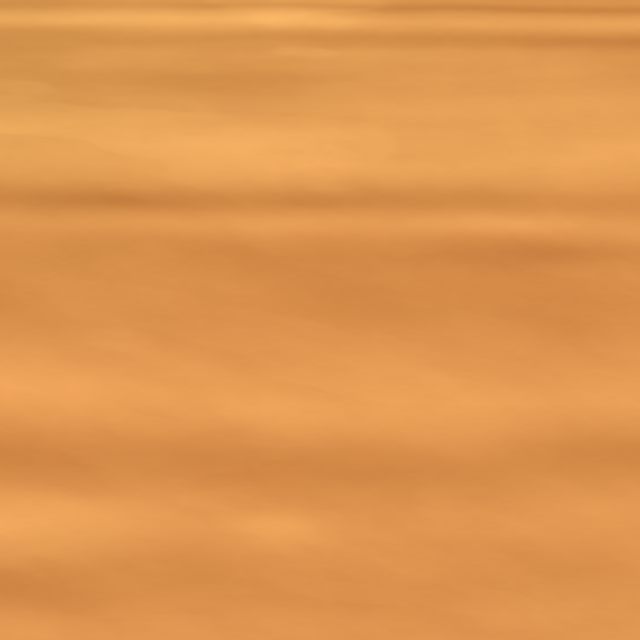
Write a WebGL 2 fragment shader that draws this texture.

```glsl
#version 300 es
precision highp float;
// Soft, wind-smoothed amber layers lying almost level across the canvas.
// Gaussian bands follow gently warped heights, thinner towards the top;
// stretched value noise adds drifting streaks, sparse wisps and faint grain.

uniform vec2 u_resolution;
out vec4 fragColor;

float hash(vec2 p) {
    return fract(sin(dot(p, vec2(127.1, 311.7))) * 43758.5453);
}

float valueNoise(vec2 p) {
    vec2 cell = floor(p);
    vec2 f = fract(p);
    f = f * f * f * (f * (f * 6.0 - 15.0) + 10.0);
    float low = mix(hash(cell), hash(cell + vec2(1.0, 0.0)), f.x);
    float high = mix(hash(cell + vec2(0.0, 1.0)), hash(cell + vec2(1.0, 1.0)), f.x);
    return mix(low, high, f.y);
}

// Layered noise, centred on zero.
float softNoise(vec2 p) {
    float sum = 0.0;
    float weight = 0.6;
    for (int i = 0; i < 4; i++) {
        sum += weight * (valueNoise(p) - 0.5);
        p = mat2(1.9, 0.12, -0.3, 1.9) * p + 7.3;
        weight *= 0.45;
    }
    return sum;
}

float band(float height, float centre, float width) {
    float d = (height - centre) / width;
    return exp(-d * d);
}

float patchAt(vec2 uv, vec2 centre, vec2 size) {
    vec2 d = (uv - centre) / size;
    return exp(-dot(d, d));
}

// Broad light and dark layers, from the bottom up.
float layers(float x, float h) {
    float tone = -0.75 * band(h, 0.08, 0.045) * (1.0 - 0.7 * x);
    tone += 0.85 * band(h, 0.175, 0.045) * (1.0 - 0.8 * x);
    tone -= 0.90 * band(h, 0.28, 0.055);
    tone += 0.70 * band(h, 0.375, 0.065);
    tone -= 0.60 * band(h, 0.53, 0.060);
    tone -= 0.65 * band(h, 0.605, 0.035);
    tone += 0.35 * band(h, 0.648, 0.018);
    tone -= 1.25 * band(h, 0.688, 0.022) * (1.0 - 0.35 * x);
    tone += 0.90 * band(h, 0.765, 0.050);
    tone -= 0.35 * band(h, 0.89, 0.045);
    tone -= 1.60 * band(h, 0.940, 0.014) * (0.1 + x);
    tone += 0.90 * band(h, 0.968, 0.013);
    tone -= 1.30 * band(h, 0.990, 0.007) * (0.2 + 0.8 * x);
    return tone;
}

void main() {
    vec2 uv = gl_FragCoord.xy / u_resolution;
    float upper = smoothstep(0.55, 1.0, uv.y);

    // Gentle undulation, calmer where the layers are thin.
    float warp = softNoise(vec2(uv.x * 2.2, uv.y * 4.0) + 3.7);
    float height = uv.y + warp * mix(0.035, 0.020, upper);

    // Layers fade in and out along their length.
    float fade = 1.0 + 0.7 * softNoise(vec2(uv.x * 2.6, uv.y * 7.0) + 31.0);
    float tone = 0.1 + 1.05 * fade * layers(uv.x, height);

    // Wide drifts below, finer and flatter streaks above.
    float slant = uv.y + 0.18 * uv.x * (1.0 - upper);
    tone += 1.2 * softNoise(vec2(uv.x * 3.0, slant * 10.0) + 11.0);
    tone += 1.5 * upper * softNoise(vec2(uv.x * 3.0, height * 30.0) + 23.0);

    // Sparse wisps with one crisp edge, and a barely visible grain.
    float wisp = softNoise(vec2(uv.x * 4.0, slant * 16.0) + 71.0);
    tone += 0.30 * smoothstep(0.08, 0.16, wisp) * (0.5 + upper);
    tone += 0.35 * softNoise(vec2(uv.x * 16.0, slant * 40.0) + 57.0);
    tone += 0.13 * (valueNoise(uv * vec2(70.0, 190.0)) - 0.5);

    // Pale glow on the lower crest, dusky pools in the middle layers.
    tone += 0.9 * patchAt(uv, vec2(0.44, 0.178), vec2(0.065, 0.024));
    tone -= 0.7 * patchAt(uv, vec2(0.17, 0.685), vec2(0.10, 0.016));
    tone -= 0.8 * patchAt(uv, vec2(0.88, 0.605), vec2(0.12, 0.020));
    tone += 0.6 * patchAt(uv, vec2(0.78, 0.650), vec2(0.12, 0.015));

    // Amber ramp, with a more golden cast in places near the top.
    vec3 color = vec3(0.873, 0.584, 0.313) + tone * vec3(0.054, 0.053, 0.038);
    float golden = smoothstep(0.62, 0.82, uv.y) * (1.0 - 0.6 * uv.x);
    golden += 0.5 * softNoise(uv * vec2(2.0, 6.0) + 41.0);
    color += golden * vec3(-0.008, 0.024, 0.012);

    fragColor = vec4(clamp(color, 0.0, 1.0), 1.0);
}
```
